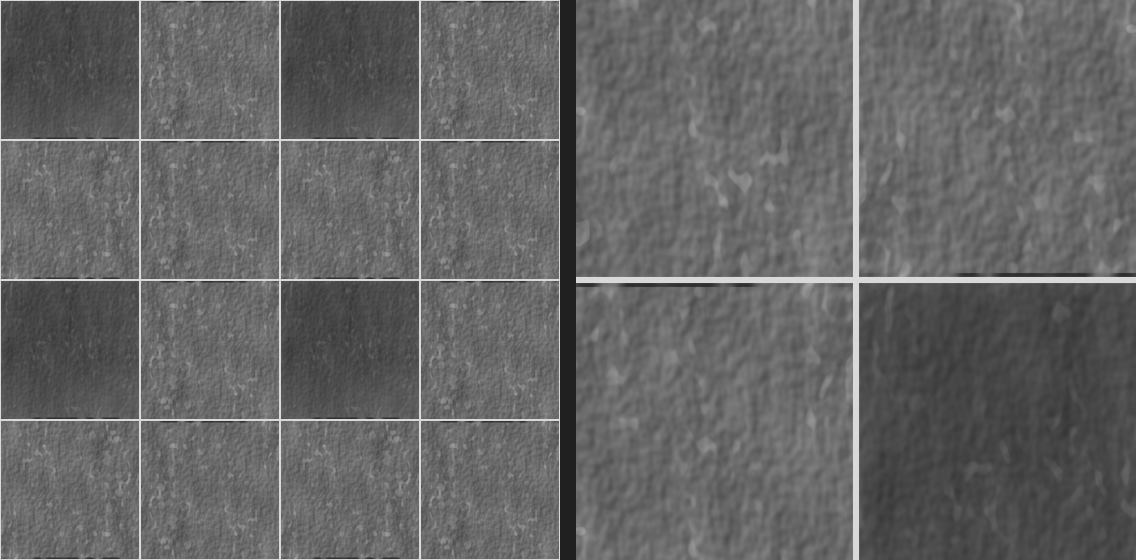
Left: the whole. Right: its middle third, enlarged.
A Shadertoy shader for this texture:

```glsl
// Four by four stone tiles in grey with thin pale grout; every second tile of
// alternate rows is dark. Each tile is wrapping gradient noise: vertical streaks,
// embossed grain, pale specks and pebbles. Even columns are turned by 180 degrees.

vec2 hash2(vec2 p) {
    vec3 q = fract(p.xyx * vec3(0.1031, 0.1030, 0.0973));
    q += dot(q, q.yzx + 33.33);
    return fract((q.xx + q.yz) * q.zy);
}

float cornerSlope(vec2 cell, vec2 offset, vec2 period, float seed) {
    float angle = 6.2832 * hash2(mod(cell, period) + seed).x;
    return dot(vec2(cos(angle), sin(angle)), offset);
}

// Gradient noise over the unit square, wrapping after "period" cells
float noise(vec2 p, vec2 period, float seed) {
    p *= period;
    vec2 i = floor(p), f = fract(p), e = vec2(0, 1);
    vec2 u = f * f * f * (f * (f * 6.0 - 15.0) + 10.0);
    return mix(mix(cornerSlope(i, f, period, seed),
                   cornerSlope(i + e.yx, f - e.yx, period, seed), u.x),
               mix(cornerSlope(i + e, f - e, period, seed),
                   cornerSlope(i + 1.0, f - 1.0, period, seed), u.x), u.y);
}

float grainHeight(vec2 p, float seed) {
    return noise(p, vec2(38, 26), seed) + 0.5 * noise(p, vec2(62, 48), seed + 7.0);
}

// Scattered pale pebbles, gathered in a vertical band
float pebbles(vec2 p, float px) {
    float cover = 0.0;
    for (int k = 0; k < 26; k++) {
        vec2 h = hash2(vec2(k, 71)), g = hash2(vec2(k, 143));
        vec2 centre = vec2(0.25 + 0.3 * (h.x - 0.5) * g.y, 0.08 + 0.7 * h.y * h.y);
        float radius = mix(0.009, 0.028, g.x * g.x);
        vec2 d = (p - centre) * vec2(1.0, 0.8);
        float dist = length(d) + 0.02 * noise(p, vec2(24), 5.0);
        float body = 1.0 - smoothstep(radius - px, radius + px, dist);
        cover = max(cover, body * (0.5 + 0.5 * g.y));
    }
    return cover;
}

// Brightness offset of the stone around its base grey
float stone(vec2 p, float seed, float px) {
    vec2 lightStep = vec2(0.008, -0.009);
    float relief = grainHeight(p, seed) - grainHeight(p + lightStep, seed);
    float patches = smoothstep(-0.15, 0.3, noise(p, vec2(7, 3), seed + 11.0));
    float specks = smoothstep(0.12, 0.4, noise(p, vec2(32, 19), seed + 23.0));
    return 0.07 * noise(p, vec2(15, 3), seed + 31.0)
         + 0.06 * noise(p, vec2(5, 4), seed + 43.0)
         + 0.04 * noise(p, vec2(44, 11), seed + 53.0)
         + 0.09 * relief + 0.11 * specks * patches;
}

void mainImage(out vec4 fragColor, in vec2 fragCoord) {
    vec2 grid = 4.0 * fragCoord / iResolution.xy;
    vec2 tile = mod(floor(grid), 2.0), t = fract(grid);
    float px = 4.0 / min(iResolution.x, iResolution.y);
    bool turned = tile.x < 0.5;
    bool dark = turned && tile.y > 0.5;
    vec2 p = turned ? 1.0 - t : t;
    vec2 border = min(t, 1.0 - t);
    float edge = min(border.x, border.y);

    float grey;
    if (dark) {
        // Sooty tile, fading paler to the bottom, the right and the rim
        grey = 0.275 + 0.55 * stone(p, 90.0, px)
             + 0.06 * smoothstep(0.5, 0.0, t.y) + 0.03 * smoothstep(0.4, 1.0, t.x)
             + 0.04 * exp(-45.0 * edge);
    } else {
        grey = 0.412 + stone(p, 10.0, px) + 0.03 * (p.x - 0.5)
             + 0.10 * pebbles(p, px);
    }

    // Chipped shadow along one horizontal side
    float wear = smoothstep(-0.25, 0.15, noise(vec2(p.x, 0.3), vec2(12, 4), 61.0));
    float chip = 1.0 - smoothstep(0.016 - 0.5 * px, 0.016 + px, 1.0 - p.y);
    grey = mix(grey, 0.15, 0.85 * chip * wear);

    // Grout
    float grout = 1.0 - smoothstep(0.0075 - 0.5 * px, 0.0075 + 0.5 * px, edge);
    grey = mix(grey, 0.85, grout);
    fragColor = vec4(vec3(grey), 1.0);
}
```
